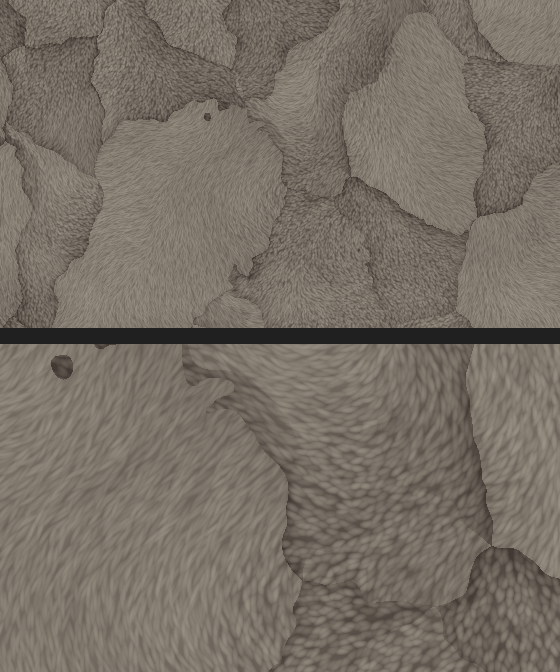
Top, the full canvas; bottom, a detail of the centre.
Write a Shadertoy shader that draws this texture.

```glsl
// Patchwork of soft taupe fur: overlapping pelts with creased, shadowed borders.
// Pelts are a warped, weighted cell diagram; each one steers a field of
// small elongated tufts that part along its ridge, with woolly darker areas.

const vec3  DARK_FUR    = vec3(0.32, 0.29, 0.26);
const vec3  LIGHT_FUR   = vec3(0.58, 0.55, 0.50);
const vec2  PELT_CELL   = vec2(0.36, 0.46);   // spacing of the pelts
const vec2  PELT_RADII  = vec2(0.23, 0.36);   // ridge half width, half length
const float OVERLAP     = 1.1;                // how strongly upper pelts win
const float TUFT_CELL   = 0.0080;             // spacing of the fine tufts
const vec2  SLEEK_TUFT  = vec2(0.0145, 0.0030); // half length, half width
const vec2  WOOLLY_TUFT = vec2(0.0085, 0.0046);
const float CLUMP_SCALE = 2.3;                // coarse locks versus tufts
const float BASE_TONE   = 0.86;

vec2 hash22(vec2 p) {
    vec3 q = fract(vec3(p.xyx) * vec3(0.1031, 0.1030, 0.0973));
    q += dot(q, q.yzx + 33.33);
    return fract((q.xx + q.yz) * q.zy);
}

float noise(vec2 p) {
    vec2 i = floor(p), f = fract(p);
    f = f * f * (3.0 - 2.0 * f);
    vec2 e = vec2(0.0, 1.0);
    return mix(mix(hash22(i).x, hash22(i + e.yx).x, f.x),
               mix(hash22(i + e.xy).x, hash22(i + e.yy).x, f.x), f.y);
}

float fbm(vec2 p) {
    float sum = 0.0, amp = 0.533;
    for (int i = 0; i < 4; i++) {
        sum += amp * noise(p);
        p = mat2(1.6, 1.2, -1.2, 1.6) * p + 7.3;
        amp *= 0.5;
    }
    return sum;
}

struct Pelt {
    vec2 local;    // position relative to the ridge, in radii
    float lean;    // tilt of the ridge
    float level;   // stacking order, 0 to 1
    float edge;    // lead over the runner-up, 0 at the border
    float below;   // 1 where the neighbour lies on top
};

Pelt findPelt(vec2 p) {
    Pelt pelt;
    float best = -1e3, second = -1e3, rivalLevel = 0.0;
    vec2 home = floor(p / PELT_CELL);
    for (int y = -1; y <= 1; y++)
    for (int x = -1; x <= 1; x++) {
        vec2 id = home + vec2(x, y);
        vec2 jitter = hash22(id + 11.0), trait = hash22(id + 57.0);
        vec2 d = p - (id + 0.1 + 0.8 * jitter) * PELT_CELL;
        float lean = (trait.x - 0.5) * 1.3;
        float c = cos(lean), s = sin(lean);
        vec2 local = vec2(c * d.x + s * d.y, c * d.y - s * d.x) / PELT_RADII;
        float rank = OVERLAP * trait.y - dot(local, local);
        if (rank > best) {
            second = best;
            rivalLevel = pelt.level;
            best = rank;
            pelt.local = local;
            pelt.lean = lean;
            pelt.level = trait.y;
        } else if (rank > second) {
            second = rank;
            rivalLevel = trait.y;
        }
    }
    pelt.edge = best - second;
    pelt.below = step(pelt.level, rivalLevel);
    return pelt;
}

// Height of the topmost tuft: 1 on a crest, 0 in the gaps between tufts.
float tufts(vec2 p, vec2 along, vec2 size) {
    float top = 0.0;
    vec2 home = floor(p / TUFT_CELL);
    for (int y = -2; y <= 2; y++)
    for (int x = -2; x <= 2; x++) {
        vec2 id = home + vec2(x, y);
        vec2 rnd = hash22(id), trait = hash22(id + 91.0);
        vec2 d = p - (id + rnd) * TUFT_CELL;
        float u = dot(d, along);
        float v = dot(d, vec2(-along.y, along.x)) + u * (trait.x - 0.5) * 0.6;
        vec2 q = vec2(u, v) / size;
        float tip = 0.85 + 0.15 * q.x;
        top = max(top, (1.0 - dot(q, q)) * tip * (0.5 + 0.5 * trait.y));
    }
    return top;
}

void mainImage(out vec4 fragColor, in vec2 fragCoord) {
    vec2 p = fragCoord / iResolution.y + vec2(3.2, 5.1);

    // Wavy pelt outlines with a hairy fringe
    vec2 wave = vec2(fbm(p * 4.0), fbm(p * 4.0 + 31.0)) - 0.5;
    vec2 fringe = vec2(noise(p * 48.0), noise(p * 48.0 + 19.0)) - 0.5;
    Pelt pelt = findPelt(p + 0.26 * wave + 0.013 * fringe);

    // Hair runs down the ridge and parts to either side
    float part = pelt.local.x / (0.22 + abs(pelt.local.x));
    float angle = -1.57 + pelt.lean + 0.85 * part + 2.0 * (noise(p * 5.0 + 3.0) - 0.5);
    vec2 along = vec2(cos(angle), sin(angle));

    // Fine tufts over coarser locks
    float broad = fbm(p * 3.5 + 40.0);
    float wool = smoothstep(0.52, 0.74, 0.45 * (1.0 - pelt.level) + 0.75 * broad);
    float fine = tufts(p, along, mix(SLEEK_TUFT, WOOLLY_TUFT, wool));
    float locks = tufts(p / CLUMP_SCALE + 2.0, along, SLEEK_TUFT);

    // Relief of the pelts, creases and cast shadows
    float fade = smoothstep(0.25, 0.65, noise(p * 7.0 + 12.0));
    float crease = exp(-pelt.edge / 0.10) * mix(0.12, 0.48, pelt.below * fade);
    float shadow = exp(-pelt.edge / 0.65) * pelt.below * 0.20;
    float rim = exp(-pelt.edge / 0.5) * (1.0 - pelt.below) * 0.07;
    float dome = 0.07 * min(dot(pelt.local, pelt.local), 2.0) + 0.05 * part;

    float tone = BASE_TONE - dome - crease - shadow + rim - 0.11 * wool;
    tone += 0.30 * (fbm(p * 6.0 + 70.0) - 0.5);
    tone += (fine - 0.55) * mix(0.48, 0.85, wool) + (locks - 0.55) * 0.22;

    fragColor = vec4(mix(DARK_FUR, LIGHT_FUR, clamp(tone, -0.25, 1.18)), 1.0);
}
```
